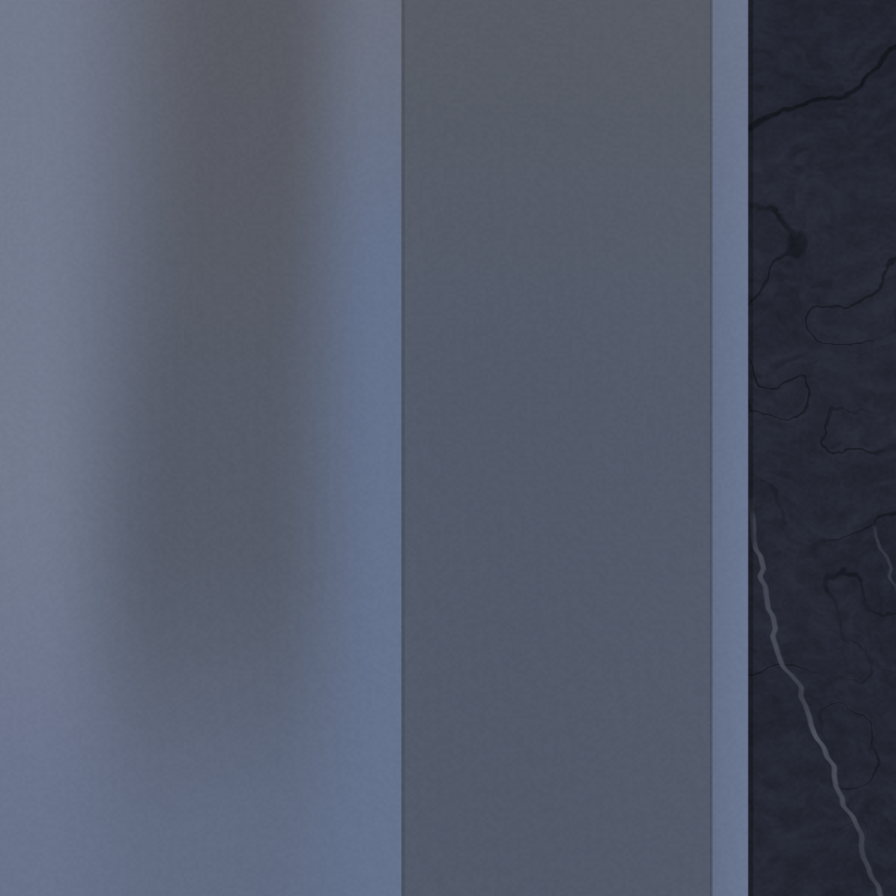
A three.js fragment shader for this background:

```glsl
varying vec2 vUv;

const float PANEL_X = 0.448;
const float STRIP_X = 0.794;
const float STONE_X = 0.835;
const float EDGE = 0.0012;

float hash(vec2 p) {
  return fract(sin(dot(p, vec2(127.1, 311.7))) * 43758.5453);
}

float noise(vec2 p) {
  vec2 i = floor(p);
  vec2 f = fract(p);
  f = f * f * (3.0 - 2.0 * f);
  return mix(mix(hash(i), hash(i + vec2(1.0, 0.0)), f.x),
             mix(hash(i + vec2(0.0, 1.0)), hash(i + vec2(1.0, 1.0)), f.x), f.y);
}

float fbm(vec2 p) {
  float sum = 0.0;
  float gain = 0.5;
  for (int i = 0; i < 5; i++) {
    sum += gain * noise(p);
    p = mat2(1.6, 1.2, -1.2, 1.6) * p + 7.3;
    gain *= 0.5;
  }
  return sum;
}

float stepEdge(float x, float edge) {
  return smoothstep(edge - EDGE, edge + EDGE, x);
}

float line(float offset, float width) {
  return 1.0 - smoothstep(width * 0.3, width, abs(offset));
}

float between(float x, float low, float high, float soft) {
  return smoothstep(low - soft, low + soft, x) * (1.0 - smoothstep(high - soft, high + soft, x));
}

// Pale curved metal with a soft hanging shadow
vec3 curvedPanel(vec2 uv) {
  vec3 leftLight = mix(vec3(0.41, 0.45, 0.55), vec3(0.45, 0.48, 0.56), smoothstep(0.0, 0.5, uv.y));
  vec3 rightLight = mix(vec3(0.395, 0.45, 0.56), vec3(0.42, 0.445, 0.51), smoothstep(0.65, 1.0, uv.y));
  vec3 shade = mix(vec3(0.335, 0.36, 0.415), vec3(0.35, 0.36, 0.395), smoothstep(0.4, 1.0, uv.y));
  vec3 light = mix(leftLight, rightLight, smoothstep(0.0, PANEL_X, uv.x));
  float upper = smoothstep(0.35, 1.0, uv.y);
  float leftSide = smoothstep(0.04, mix(0.19, 0.26, upper), uv.x);
  float rightSide = 1.0 - smoothstep(mix(0.29, 0.31, upper), mix(0.435, 0.42, upper), uv.x);
  float depth = mix(0.3, 1.0, smoothstep(0.02, 0.42, uv.y));
  return mix(light, shade, leftSide * rightSide * depth);
}

vec3 flatPanel(vec2 uv) {
  vec3 color = mix(vec3(0.325, 0.355, 0.42), vec3(0.345, 0.365, 0.405), smoothstep(0.5, 1.0, uv.y));
  return color + 0.008 * (noise(uv * vec2(5.0, 3.0)) - 0.5);
}

vec3 brightStrip(vec2 uv) {
  float across = (uv.x - STRIP_X) / (STONE_X - STRIP_X);
  vec3 color = mix(vec3(0.39, 0.435, 0.535), vec3(0.42, 0.47, 0.575), across);
  return mix(color, vec3(0.43, 0.465, 0.54), 0.5 * smoothstep(0.6, 1.0, uv.y));
}

// Dark slate with fine cracks and pale veins
vec3 stone(vec2 uv) {
  vec2 warp = vec2(fbm(uv * 14.0), fbm(uv * 14.0 + 31.0)) - 0.5;
  vec2 p = uv + 0.07 * warp;
  float grain = fbm(p * vec2(55.0, 90.0));
  vec3 color = mix(vec3(0.13, 0.145, 0.19), vec3(0.16, 0.172, 0.22), fbm(uv * 9.0));
  color *= 1.0 + 0.35 * (grain - 0.48);

  float crack = line(noise(p * vec2(17.0, 23.0)) - 0.5, 0.035);
  float patches = smoothstep(0.4, 0.65, fbm(uv * 7.0 + 4.0));
  color *= 1.0 - 0.28 * crack * patches;
  float slant = uv.y - 0.86 - 0.5 * (uv.x - 0.86) + 0.06 * warp.y;
  color *= 1.0 - 0.35 * line(slant, 0.005);

  float drop = 0.44 - uv.y;
  float wobble = 0.016 * (noise(vec2(uv.y * 26.0, 2.0)) - 0.5)
               + 0.006 * (noise(vec2(uv.y * 90.0, 9.0)) - 0.5);
  float veinX = 0.838 + 0.15 * drop + 0.45 * drop * drop + wobble;
  float vein = line(uv.x - veinX, 0.0045) * smoothstep(-0.01, 0.03, drop);
  color = mix(color, vec3(0.31, 0.33, 0.38), vein * (0.4 + 0.6 * noise(uv * 45.0)));

  float sideX = 0.978 + 0.37 * (0.41 - uv.y) + wobble;
  float sideVein = line(uv.x - sideX, 0.003) * between(uv.y, 0.34, 0.41, 0.015);
  return mix(color, vec3(0.27, 0.29, 0.34), 0.5 * sideVein);
}

void main() {
  vec2 uv = vUv;
  vec3 color = curvedPanel(uv);
  color = mix(color, flatPanel(uv), stepEdge(uv.x, PANEL_X));
  color = mix(color, brightStrip(uv), stepEdge(uv.x, STRIP_X));
  color = mix(color, stone(uv), stepEdge(uv.x, STONE_X));

  // Thin seams where the panels meet
  color *= 1.0 - 0.1 * line(uv.x - PANEL_X - 0.002, 0.003);
  color *= 1.0 - 0.15 * line(uv.x - STRIP_X, 0.0025);
  color *= 1.0 - 0.25 * line(uv.x - STONE_X - 0.003, 0.004);

  // Fine surface grain
  color += 0.016 * (noise(uv * 300.0) - 0.5);
  gl_FragColor = vec4(color, 1.0);
}
```
